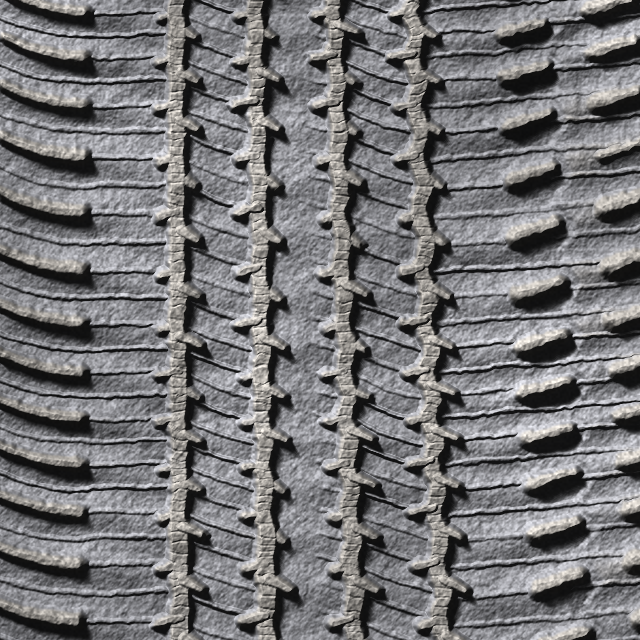
Give the GLSL for this texture, as a Shadertoy shader.

```glsl
#define ROWS 12.57
#define RIDGE_X 0.276
#define RIDGE_GAP 0.1233
#define RIDGE_HALF 0.021
#define RELIEF 0.024
#define SWELL 0.0036
#define ROUGHNESS 0.0036
#define GRAIN 0.0011
#define LIGHT vec3(-0.50, 0.62, 0.60)
#define GROUND vec3(0.535, 0.537, 0.555)
#define RAISED vec3(0.600, 0.585, 0.565)
#define AMBIENT 0.12

float hash(vec2 p) { return fract(sin(dot(p, vec2(127.1, 311.7))) * 43758.5453); }

float noise(vec2 p) {
    vec2 i = floor(p), f = fract(p);
    f = f * f * (3.0 - 2.0 * f);
    return mix(mix(hash(i), hash(i + vec2(1, 0)), f.x),
               mix(hash(i + vec2(0, 1)), hash(i + vec2(1, 1)), f.x), f.y);
}
// Tread row at depth y below the top edge, unevenly spaced
float rowAt(float y) { return ROWS * (y - 0.017 - 0.0117 * cos(10.05 * (y - 0.508))); }

// Row number and downward distance from the row centre
vec2 cell(float y, float phase) {
    float row = rowAt(y) - phase, id = floor(row + 0.5);
    return vec2(id, (row - id) / ROWS);
}
// Distance to a segment, and the position along it
vec2 segment(vec2 p, vec2 a, vec2 b) {
    vec2 d = b - a;
    float t = clamp(dot(p - a, d) / dot(d, d), 0.0, 1.0);
    return vec2(length(p - a - d * t), t);
}
float dome(float d, float r) { return 1.0 - smoothstep(0.2 * r, r, d); }

// Downward bend of the lugs toward the left border
float lugBend(float x) {
    float b = 1.0 - clamp(x / 0.14, 0.0, 1.0);
    return 0.036 * b * b;
}
// Thin creases running between the ridges
float creases(vec2 q) {
    float t = (q.x - RIDGE_X) / RIDGE_GAP;
    float panel = clamp(floor(t), -1.0, 3.0), f = t - panel;
    bool inner = panel >= 0.0 && panel < 3.0;
    float tilt = panel < 0.0 ? 0.03 : 0.09;
    float drop = inner ? 0.045 * f * (1.5 - 0.5 * f) : -tilt * (q.x - RIDGE_X) - lugBend(q.x);
    float row = 2.0 * rowAt(q.y - drop + 0.006 * noise(q * 17.0)), id = floor(row + 0.5);
    float strength = 0.4 + 0.5 * hash(vec2(id, panel));
    if (panel == 1.0) strength *= 0.6 * smoothstep(0.5, 0.8, f);
    if (inner && mod(id, 2.0) > 0.5) strength *= 1.6;
    return 0.0055 * strength * dome(abs(row - id) / (2.0 * ROWS), 0.0055);
}
// Vertical ridges with wedge teeth on the right and knobs on the left
float ridges(vec2 q) {
    float h = 0.0;
    for (int i = 0; i < 4; i++) {
        float k = float(i);
        float x = q.x - RIDGE_X - RIDGE_GAP * k + (0.001 + 0.0013 * k) * cos(6.2832 * rowAt(q.y));
        float cracks = smoothstep(0.8, 1.0, sin(q.y * 420.0 + 9.0 * noise(q * 25.0)));
        h = max(h, (0.86 - 0.05 * cracks) * (1.0 - smoothstep(0.45 * RIDGE_HALF, RIDGE_HALF, abs(x))));
        for (int side = 0; side < 2; side++) {
            bool right = side == 1;
            vec2 c = cell(q.y, right ? 0.46 : 0.02);
            float r = hash(vec2(c.x, 2.0 * k + float(side)));
            vec2 root = right ? vec2(0.004, -0.010) : vec2(0.0, -0.004);
            vec2 tip = right ? vec2(0.026, 0.003) : vec2(-0.027, 0.003);
            vec2 d = segment(vec2(x, c.y + 0.012 * (r - 0.5)), root, tip * (0.85 + 0.3 * r));
            float width = right ? mix(0.021, 0.013, d.y) : 0.0145;
            h = max(h, (0.78 + 0.25 * r) * dome(d.x, width));
        }
    }
    return h;
}
// Curved lugs on the left, two columns of tilted lugs on the right
float lugs(vec2 q) {
    vec2 c = cell(q.y + lugBend(q.x), 0.0);
    vec2 d = segment(vec2(q.x, c.y), vec2(0.010, 0.0), vec2(0.129, 0.0));
    float h = (0.85 + 0.2 * hash(vec2(c.x, 21.0))) * dome(d.x, mix(0.015, 0.020, d.y));
    for (int i = 0; i < 2; i++) {
        c = cell(q.y, i == 0 ? 0.36 : 0.85);
        float r = hash(vec2(c.x, 31.0 + float(i)));
        vec2 p = vec2(q.x - (i == 0 ? 0.812 : 0.95), c.y + 0.008 * (r - 0.5));
        d = segment(p, vec2(-0.026, 0.007), vec2(0.034, -0.012));
        float worn = mix(0.55, 0.95, smoothstep(0.04, 0.16, r));
        h = max(h, worn * dome(d.x, mix(0.023, 0.016, d.y) * worn));
    }
    return h;
}
// Broad swells of the sand that follow the rows, and a scalloped shelf
float ground(vec2 q) {
    float outer = smoothstep(0.62, 0.78, q.x), left = 1.0 - smoothstep(0.16, 0.28, q.x);
    float row = rowAt(q.y + lugBend(q.x) + 0.3 * outer * (q.x - 0.812));
    float phase = mix(0.45 * (1.0 - left), 0.36, outer);
    float swell = SWELL * mix(0.45, 1.0, max(outer, left)) * cos(6.2832 * (row - phase));
    float edge = 0.862 + 0.011 * sin(6.2832 * rowAt(q.y));
    return swell + 0.006 * smoothstep(-0.008, 0.008, q.x - edge);
}
float relief(vec2 p) {
    float y = 1.0 - p.y, rough = noise(p * 45.0) - 0.5, fine = noise(p * 110.0) - 0.5;
    vec2 q = vec2(p.x - 0.1 * y * (p.x - 0.22), y) + ROUGHNESS * vec2(rough + fine, fine);
    float shapes = max(RELIEF * max(ridges(q), lugs(q)), creases(q));
    return shapes + ground(q) + 0.0024 * rough + 0.0016 * fine + 0.008 * noise(p * 11.0);
}
float surface(vec2 p) { return relief(p) + GRAIN * (noise(p * 230.0) + 0.4 * noise(p * 410.0)); }

void mainImage(out vec4 fragColor, in vec2 fragCoord) {
    vec2 p = fragCoord / iResolution.xy, e = vec2(0.0014, 0.0);
    vec3 light = normalize(LIGHT);
    vec2 slope = vec2(surface(p + e.xy) - surface(p - e.xy),
                      surface(p + e.yx) - surface(p - e.yx)) / (2.0 * e.x);
    float diffuse = max(dot(normalize(vec3(-slope, 1.0)), light), 0.0) / light.z;
    // Soft cast shadow
    float h = relief(p), blocked = 0.0;
    for (int i = 1; i <= 12; i++) {
        float t = 0.0032 * float(i);
        blocked = max(blocked, relief(p + light.xy * t) - h - light.z * t);
    }
    float lit = 1.0 - smoothstep(-0.001, 0.012, blocked);
    // Sand colour with speckle and damp patches
    vec3 sand = mix(GROUND, RAISED, smoothstep(0.010, 0.024, h));
    sand *= (0.85 + 0.30 * noise(p * 300.0)) * (0.88 + 0.24 * noise(p * 5.0));
    fragColor = vec4(sand * (AMBIENT + (1.0 - AMBIENT) * lit * min(diffuse, 1.5)), 1.0);
}
```
